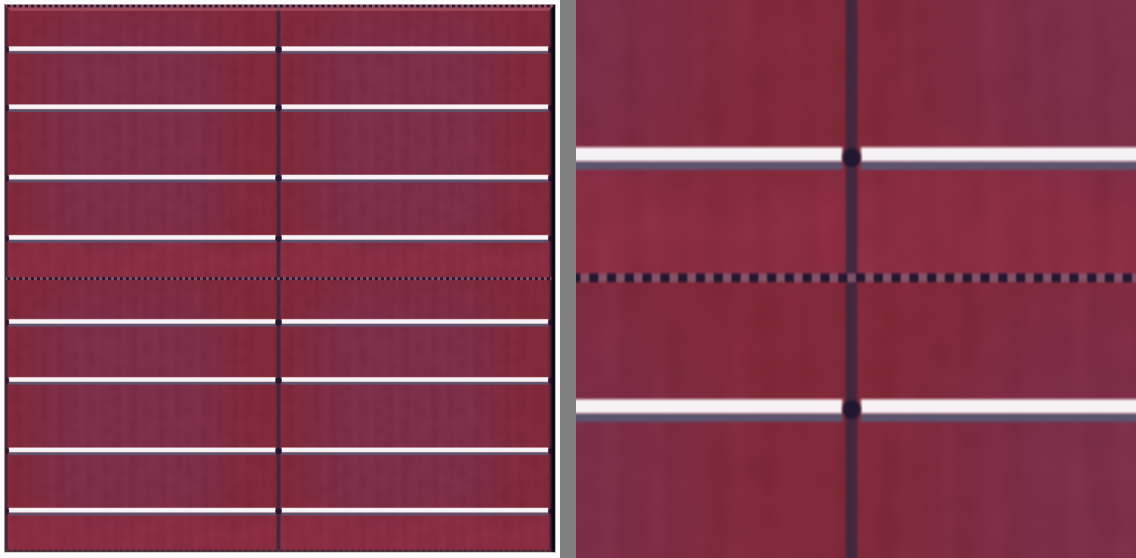
Left: the whole. Right: its middle third, enlarged.
This pattern is drawn by a WebGL 1 fragment shader. Its source:

```glsl
precision mediump float;
// Two by two plum panels with white rules, dark seams, a dotted joint and a bevelled rim.
uniform vec2 u_resolution;

// Layout, in canvas units with y running down
const vec2 FRAME_MIN = vec2(0.0080, 0.0080);
const vec2 FRAME_MAX = vec2(0.9915, 0.9895);
const vec2 TILE_ORIGIN = vec2(0.0104, 0.0105);
const vec2 TILE_SIZE = vec2(0.4870, 0.4888);
const vec4 RULE_ROWS = vec4(0.157, 0.370, 0.628, 0.849); // fractions of a tile
const float RULE_HALF = 0.0042;
const float RULE_INSET = 0.0055;
const float SHADE_DROP = 0.0068;
const float SHADE_HALF = 0.0025;
const float SEAM_HALF = 0.0034;
const float DOT_HALF = 0.0026;
const float DOTS_PER_TILE = 46.0;
const float BLUR = 0.0016;
const float GRAIN = 0.022;

const vec3 PAPER = vec3(0.99);
const vec3 PLUM = vec3(0.490, 0.180, 0.285);
const vec3 CRIMSON = vec3(0.505, 0.160, 0.220);
const vec3 ROSE = vec3(0.555, 0.180, 0.265);
const vec3 RULE_WHITE = vec3(0.97, 0.95, 0.96);
const vec3 RULE_SHADE = vec3(0.36, 0.33, 0.43);
const vec3 SEAM = vec3(0.23, 0.15, 0.25);
const vec3 NAVY = vec3(0.10, 0.08, 0.18);
const vec3 DOT_GAP = vec3(0.53, 0.34, 0.42);
const vec3 BEVEL = vec3(0.66, 0.33, 0.39);
const vec3 RIM = vec3(0.30, 0.16, 0.20);
const vec3 RIM_RIGHT = vec3(0.07, 0.03, 0.07);

float softness() {
  return max(BLUR, 0.75 / min(u_resolution.x, u_resolution.y));
}

// Coverage of a strip: d is the distance from its centre line
float strip(float d, float halfWidth) {
  float s = softness();
  return 1.0 - smoothstep(halfWidth - s, halfWidth + s, abs(d));
}

float after(float edge, float x) {
  float s = softness();
  return smoothstep(edge - s, edge + s, x);
}

vec2 hash2(vec2 cell) {
  vec2 k = vec2(dot(cell, vec2(27.1, 61.7)), dot(cell, vec2(43.3, 18.9)));
  return fract(sin(k) * 437.58);
}

// Distance to the nearest scattered point
float cellular(vec2 p) {
  vec2 cell = floor(p);
  float nearest = 2.0;
  for (int j = -1; j <= 1; j++) {
    for (int i = -1; i <= 1; i++) {
      vec2 c = cell + vec2(float(i), float(j));
      nearest = min(nearest, length(c + hash2(c) - p));
    }
  }
  return nearest;
}

// Plum centre, redder sides and foot, with fine vertical streaks and mottling
vec3 panelColour(vec2 t) {
  float side = smoothstep(0.18, 0.52, abs(t.x - 0.46));
  float ends = smoothstep(0.25, 0.55, abs(t.y - 0.48));
  vec3 colour = mix(PLUM, CRIMSON, clamp(side + 0.6 * ends, 0.0, 1.0));
  float foot = smoothstep(0.82, 0.92, t.y + 0.025 * sin(t.x * 13.0));
  colour = mix(colour, ROSE, 0.75 * foot);
  float streak = 0.5 * sin(t.x * 118.0) + 0.3 * sin(t.x * 73.0 + 1.4)
               + 0.2 * sin(t.x * 205.0 + 2.0 * sin(t.y * 5.0));
  float mottle = cellular(t * vec2(13.0, 17.0)) + 0.5 * cellular(t * 34.0) - 0.72;
  return colour + GRAIN * (0.55 * streak + mottle) * vec3(1.0, 0.6, 0.8);
}

void main() {
  vec2 p = gl_FragCoord.xy / u_resolution;
  p.y = 1.0 - p.y;
  vec2 grid = (p - TILE_ORIGIN) / TILE_SIZE;
  vec2 tile = fract(grid);
  vec2 local = tile * TILE_SIZE;
  vec2 seamOffset = (fract(grid + 0.5) - 0.5) * TILE_SIZE;

  vec3 colour = panelColour(tile);

  // Vertical seam
  colour = mix(colour, SEAM, 0.9 * strip(seamOffset.x, SEAM_HALF));

  // White rules, their lower shade and the dark joints at the seam
  float span = after(RULE_INSET, local.x) * (1.0 - after(TILE_SIZE.x - RULE_INSET, local.x));
  for (int i = 0; i < 4; i++) {
    float d = local.y - RULE_ROWS[i] * TILE_SIZE.y;
    colour = mix(colour, RULE_SHADE, span * strip(d - SHADE_DROP, SHADE_HALF));
    colour = mix(colour, RULE_WHITE, span * strip(d, RULE_HALF));
    float joint = length(vec2(seamOffset.x, d - 0.002));
    colour = mix(colour, NAVY, 0.85 * strip(joint, 0.0055));
  }

  // Dotted horizontal joint
  float wave = 0.5 + 0.5 * cos(6.28318 * DOTS_PER_TILE * tile.x);
  vec3 dotted = mix(NAVY, DOT_GAP, smoothstep(0.2, 0.85, wave));
  colour = mix(colour, dotted, 0.9 * strip(seamOffset.y, DOT_HALF));

  // Mitred bevel and rim
  vec2 fromMin = p - FRAME_MIN;
  vec2 toMax = FRAME_MAX - p;
  float mitre = after(0.0, min(fromMin.x, toMax.x) - fromMin.y);
  colour = mix(colour, BEVEL, 0.75 * mitre * strip(fromMin.y - 0.0085, 0.0030));
  colour = mix(colour, RIM, strip(fromMin.x, 0.0025));
  colour = mix(colour, RIM, 0.9 * strip(toMax.y, 0.0040));
  float rightRim = (1.0 - after(0.0068, toMax.x)) * after(0.0, fromMin.y - toMax.x);
  colour = mix(colour, RIM_RIGHT, rightRim);

  vec2 inset = min(fromMin, toMax);
  float inside = after(0.0, min(inset.x, inset.y));
  gl_FragColor = vec4(mix(PAPER, colour, inside), 1.0);
}
```
